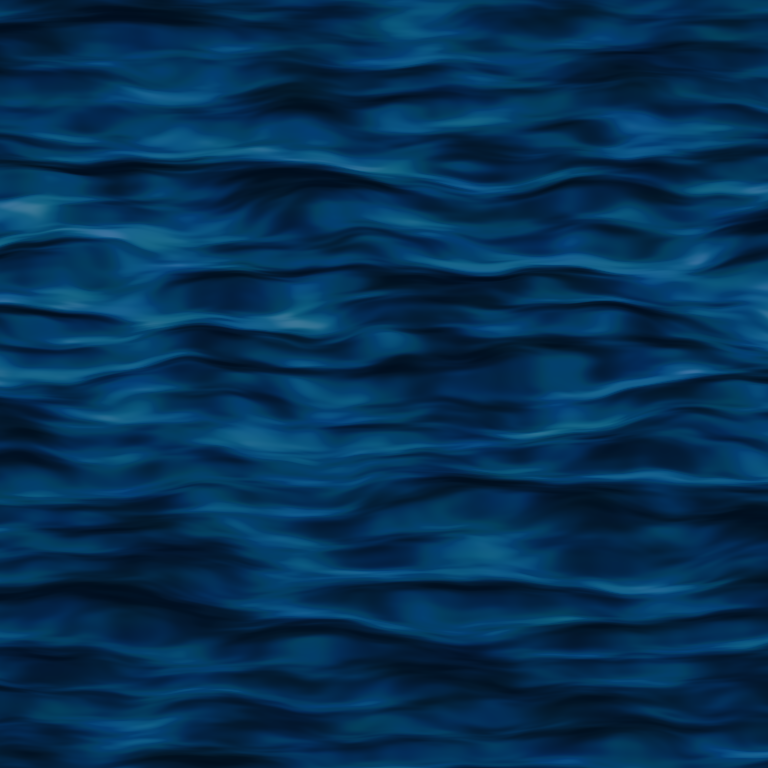
A Shadertoy shader for this texture:

```glsl
#define WAVE_SCALE vec2(4.6, 27.0)
#define SWELL_GAIN 0.55
#define CHOP_GAIN 0.62
#define RIPPLE_GAIN 0.26
#define CREST_STEEPNESS 0.030
#define BEND 0.024
#define CONTRAST 5.9
#define GLINT_COLOR vec3(0.27, 0.47, 0.63)

// Random unit gradient for a lattice point
vec2 gradientAt(ivec2 cell) {
    uvec2 c = uvec2(cell);
    uint n = c.x * 374761393u + c.y * 668265263u;
    n = (n ^ (n >> 13)) * 1274126177u;
    n ^= n >> 16;
    float angle = float(n & 65535u) / 65536.0 * 6.2832;
    return vec2(cos(angle), sin(angle));
}

float gradientNoise(vec2 p) {
    ivec2 cell = ivec2(floor(p));
    vec2 f = fract(p);
    vec2 w = f * f * f * (f * (f * 6.0 - 15.0) + 10.0);
    float a = dot(gradientAt(cell), f);
    float b = dot(gradientAt(cell + ivec2(1, 0)), f - vec2(1, 0));
    float c = dot(gradientAt(cell + ivec2(0, 1)), f - vec2(0, 1));
    float d = dot(gradientAt(cell + ivec2(1, 1)), f - vec2(1, 1));
    return mix(mix(a, b, w.x), mix(c, d, w.x), w.y);
}

// Flat, wide layers of noise, each tilted a little differently
float layer(vec2 p, float scale, float tilt, float seed) {
    p.y += tilt * p.x;
    return gradientNoise(p * WAVE_SCALE * scale + seed);
}

float longWaves(vec2 p) {
    return SWELL_GAIN * layer(p, 0.45, 0.02, 11.3)
         + layer(p, 1.0, -0.025, 37.7);
}

float shortWaves(vec2 p, float roughness) {
    return CHOP_GAIN * roughness * layer(p, 1.85, 0.035, 71.1)
         + RIPPLE_GAIN * roughness * layer(p, 3.7, -0.04, 113.9)
         + 0.08 * layer(p, 6.5, 0.03, 151.3);
}

// Colour ramp: each tone sits at the middle of its share of the area
vec3 waterColor(float level) {
    vec3 tones[8] = vec3[8](
        vec3(0.00, 0.05, 0.11), vec3(0.01, 0.09, 0.17),
        vec3(0.01, 0.13, 0.25), vec3(0.01, 0.18, 0.34),
        vec3(0.01, 0.24, 0.38), vec3(0.01, 0.25, 0.44),
        vec3(0.04, 0.34, 0.51), vec3(0.10, 0.40, 0.56));
    float stops[8] = float[8](0.0, 0.07, 0.24, 0.475, 0.675, 0.825, 0.94, 1.0);
    vec3 color = tones[0];
    for (int i = 1; i < 8; i++) {
        float t = (level - stops[i - 1]) / (stops[i] - stops[i - 1]);
        color = mix(color, tones[i], clamp(t, 0.0, 1.0));
    }
    return color;
}

void mainImage(out vec4 fragColor, in vec2 fragCoord) {
    vec2 uv = fragCoord / iResolution.y;

    // The middle band is rougher and lighter than the near water
    float band = smoothstep(0.25, 0.55, uv.y) * (1.0 - smoothstep(0.7, 0.95, uv.y));
    float roughness = mix(0.8, 1.2, band);

    // Bend the rows, then steepen the lower side of every crest
    vec2 p = uv;
    p.y += BEND * roughness * gradientNoise(uv * vec2(5.0, 9.0) + 5.3);
    p.y += 0.006 * roughness * gradientNoise(uv * vec2(14.0, 24.0) + 63.1);
    p.y += CREST_STEEPNESS * longWaves(p);

    float height = longWaves(p) + shortWaves(p, roughness);
    height += mix(-0.06, 0.05, band) + 0.05 * smoothstep(0.1, 0.6, uv.y) - 0.02;
    float level = 1.0 / (1.0 + exp(-CONTRAST * height));
    vec3 color = waterColor(level);

    // Pale flecks on the highest crests
    float fleck = gradientNoise(uv * vec2(13.0, 38.0) + 91.7);
    float glint = smoothstep(0.38, 0.75, height) * smoothstep(0.05, 0.4, fleck);
    color = mix(color, GLINT_COLOR, glint * mix(0.2, 0.85, band));

    // Faint drift between teal and blue
    float hue = gradientNoise(uv * vec2(9.0, 30.0) + 203.0);
    color *= 1.0 + hue * vec3(0.0, -0.08, 0.10);

    fragColor = vec4(color, 1.0);
}
```
